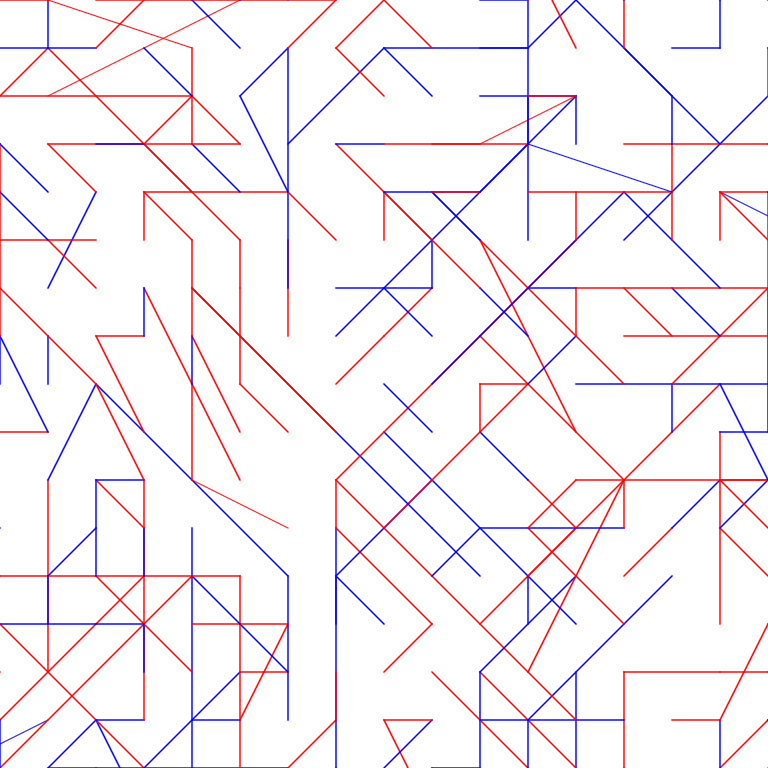
A WebGL 2 fragment shader for this pattern:

```glsl
#version 300 es
precision highp float;
precision highp int;

uniform vec2 u_resolution;
out vec4 outColor;

const vec3 PAPER = vec3(1.0);
const vec3 RED = vec3(1.0, 0.0, 0.0);
const vec3 BLUE = vec3(0.0, 0.0, 1.0);

const float GRID = 16.0;         // cells across the canvas
const float LINE_WIDTH = 0.0020; // in canvas units
const float THIN = 0.65;         // relative width of shallow strokes
const float SOFTNESS = 1.2;      // edge ramp, in pixels
const float DENSITY = 0.78;      // share of nodes that start a stroke
const float RED_SHARE = 0.56;
const int REACH = 5;             // longest straight stroke, in cells
const int MARGIN = 6;            // cells to search, covers skew strokes too
const float SHORTNESS = 3.0;     // higher favours short strokes
const float LONG_SKEW = 0.25;    // share of skew strokes doubled in length

// Upper limits of the direction choice; the rest are skew strokes
const float HORIZONTAL = 0.23;
const float VERTICAL = 0.48;
const float DIAGONAL = 0.88;

// Integer hash giving three values in 0..1
vec3 hash3(ivec3 cell) {
    uvec3 v = uvec3(cell) * 1664525u + 1013904223u;
    v.x += v.y * v.z;
    v.y += v.z * v.x;
    v.z += v.x * v.y;
    v ^= v >> 16;
    v.x += v.y * v.z;
    v.y += v.z * v.x;
    v.z += v.x * v.y;
    return vec3(v >> 8) * exp2(-24.0);
}

float segmentDistance(vec2 p, vec2 span) {
    float t = clamp(dot(p, span) / dot(span, span), 0.0, 1.0);
    return length(p - span * t);
}

// Vector from a node to the far end of its stroke, always upwards or level
vec2 strokeSpan(float choice, float lengthPick, float skewPick, float side) {
    float steps = 1.0 + floor(pow(lengthPick, SHORTNESS) * float(REACH));
    if (choice < HORIZONTAL) return vec2(steps, 0.0);
    if (choice < VERTICAL) return vec2(0.0, steps);
    if (choice < DIAGONAL) return vec2(side, 1.0) * steps;

    vec2 skew = skewPick < 0.5 ? vec2(1.0, 2.0)
              : skewPick < 0.88 ? vec2(2.0, 1.0) : vec2(3.0, 1.0);
    return skew * vec2(side, 1.0) * (lengthPick < LONG_SKEW ? 2.0 : 1.0);
}

void main() {
    float pixel = GRID / u_resolution.y;
    vec2 p = gl_FragCoord.xy * pixel;
    ivec2 home = ivec2(floor(p));
    vec3 color = PAPER;

    // Visit every node whose stroke can reach this point
    for (int j = -MARGIN; j <= 1; j++) {
        for (int i = -MARGIN; i <= MARGIN + 1; i++) {
            ivec2 node = home + ivec2(i, j);
            vec3 shape = hash3(ivec3(node, 1));
            if (shape.x > DENSITY) continue;

            vec3 style = hash3(ivec3(node, 2));
            float side = style.z < 0.5 ? -1.0 : 1.0;
            vec2 span = strokeSpan(shape.y, shape.z, style.y, side);

            bool shallow = span.y > 0.0 && abs(span.x) > span.y;
            float halfWidth = 0.5 * LINE_WIDTH * GRID * (shallow ? THIN : 1.0);
            float dist = segmentDistance(p - vec2(node), span);
            float edge = (halfWidth - dist) / (pixel * SOFTNESS);
            float coverage = clamp(0.5 + edge, 0.0, 1.0);
            color = mix(color, style.x < RED_SHARE ? RED : BLUE, coverage);
        }
    }

    outColor = vec4(color, 1.0);
}
```
